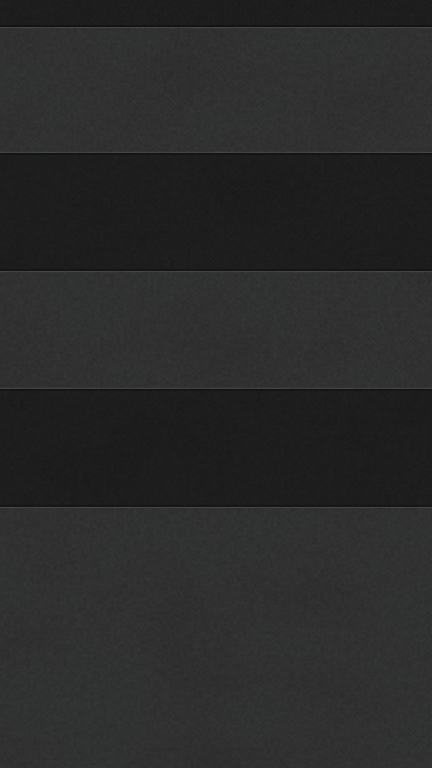
Reproduce this pattern procedurally as a Shadertoy shader.

```glsl
// Charcoal cloth in wide horizontal bands, alternately grey and near black.
// A loop over the five seams flips the tone and lays a pale thread beside a shadow;
// gradient noise adds grain and faint green mottling over a fine diagonal weave.

#define SEAMS 5
#define FIRST_SEAM 0.3400
#define BAND_HEIGHT 0.1536
#define TOP_SEAM 0.9648
#define THREAD_WIDTH 0.0015
#define WEAVE_PERIOD 0.0065
#define GRAIN_SCALE 230.0
#define GRAIN_AMOUNT 0.022
#define GREY_CLOTH vec3(0.188, 0.191, 0.189)
#define BLACK_CLOTH vec3(0.113, 0.113, 0.113)
#define THREAD_COLOR vec3(0.275, 0.280, 0.280)
#define TOP_THREAD_COLOR vec3(0.250, 0.290, 0.335)

// Pseudo-random unit vector for a lattice corner
vec2 cornerGradient(vec2 cell) {
    vec3 p = fract(vec3(cell.xyx) * vec3(0.1031, 0.1030, 0.0973));
    p += dot(p, p.yzx + 33.33);
    float angle = 6.28318 * fract((p.x + p.y) * p.z);
    return vec2(cos(angle), sin(angle));
}

// Gradient noise, roughly -0.7 to 0.7
float gradientNoise(vec2 p) {
    vec2 cell = floor(p);
    vec2 f = p - cell;
    vec2 s = f * f * f * (f * (f * 6.0 - 15.0) + 10.0);
    vec2 e = vec2(1.0, 0.0);
    float a = dot(cornerGradient(cell), f);
    float b = dot(cornerGradient(cell + e.xy), f - e.xy);
    float c = dot(cornerGradient(cell + e.yx), f - e.yx);
    float d = dot(cornerGradient(cell + e.xx), f - e.xx);
    return mix(mix(a, b, s.x), mix(c, d, s.x), s.y);
}

// Share of a pixel of height px, centred on y, that lies between lo and hi
float coverage(float y, float lo, float hi, float px) {
    return clamp((min(hi, y + 0.5 * px) - max(lo, y - 0.5 * px)) / px, 0.0, 1.0);
}

// Seam heights are even, except for the slightly raised top one
float seamHeight(int i) {
    return i == SEAMS - 1 ? TOP_SEAM : FIRST_SEAM + BAND_HEIGHT * float(i);
}

// Two crossing diagonal ribs, faded out where pixels are too coarse
float weave(vec2 p, float px) {
    vec2 q = vec2(p.x + p.y, p.x - p.y) * 6.28318 / WEAVE_PERIOD;
    float fade = 1.0 - smoothstep(0.25, 0.7, px / WEAVE_PERIOD);
    return (0.7 * sin(q.x) + 0.3 * sin(q.y)) * fade;
}

void mainImage(out vec4 fragColor, in vec2 fragCoord) {
    float px = 1.0 / iResolution.y;
    vec2 p = fragCoord * px;

    // Band tone: each seam toggles between grey (0) and black (1)
    float dark = 0.0;
    for (int i = 0; i < SEAMS; i++) {
        float above = clamp((p.y - seamHeight(i)) / px + 0.5, 0.0, 1.0);
        dark = mix(dark, 1.0 - dark, above);
    }
    vec3 color = mix(GREY_CLOTH, BLACK_CLOTH, dark);

    // Broad mottling, greener on the grey cloth
    float mottle = gradientNoise(p * vec2(7.0, 9.0) + 3.7)
                 + 0.5 * gradientNoise(p * 19.0 + 11.3);
    color += vec3(-0.006, 0.006, 0.0) * mottle * (1.0 - dark);
    color += 0.006 * mottle;

    // Fine grain and weave, the weave clearer toward the upper right
    float grain = gradientNoise(p * GRAIN_SCALE)
                + 0.5 * gradientNoise(p * GRAIN_SCALE * 0.43 + 57.1);
    color += GRAIN_AMOUNT * grain * mix(1.0, 0.65, dark);
    color += 0.005 * weave(p, px) * mix(0.5, 1.0, smoothstep(0.3, 1.2, p.x + p.y));

    // Seams: pale thread on the grey side, shadow on the black side
    for (int i = 0; i < SEAMS; i++) {
        float y = seamHeight(i);
        float side = i % 2 == 0 ? 1.0 : -1.0;
        float fromSeam = (p.y - y) * side;
        float shadow = coverage(fromSeam, 0.0, 1.6 * THREAD_WIDTH, px);
        float thread = coverage(fromSeam, -THREAD_WIDTH, 0.0, px);
        float wear = 0.85 + 0.25 * gradientNoise(vec2(p.x * 40.0, float(i) * 5.3));
        vec3 threadColor = i == SEAMS - 1 ? TOP_THREAD_COLOR : THREAD_COLOR;
        color = mix(color, vec3(0.065), 0.75 * shadow);
        color = mix(color, threadColor, thread * wear);
    }

    fragColor = vec4(clamp(color, 0.0, 1.0), 1.0);
}
```
